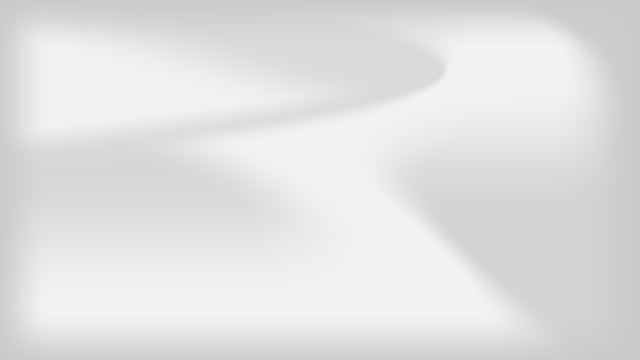
Reproduce this background procedurally as a Shadertoy shader.

```glsl
const float ASPECT = 16.0 / 9.0;
const float RIM = 0.79;
const float SHADE = 0.84;
const float LIGHT = 0.95;

// Soft step centred on zero
float softStep(float d, float halfWidth) {
    return smoothstep(-halfWidth, halfWidth, d);
}

// Approximate distance inside a parabola opening to the left
float parabolaInside(vec2 p, vec2 tip, float curvature) {
    float dy = p.y - tip.y;
    float value = tip.x - curvature * dy * dy - p.x;
    return value / length(vec2(1.0, 2.0 * curvature * dy));
}

// Approximate distance inside a hyperbola opening to the right
float hyperbolaInside(vec2 p, vec2 tip, float bend) {
    float dy = p.y - tip.y;
    float root = sqrt(bend * bend + dy * dy);
    return (p.x - tip.x - root + bend) / length(vec2(1.0, dy / root));
}

// Signed height above a sloped line
float aboveLine(vec2 p, vec2 anchor, float slope) {
    return (p.y - anchor.y - slope * (p.x - anchor.x)) / length(vec2(1.0, slope));
}

// Grey band fading down the left side
float leftBand(vec2 p) {
    float below = 1.0 - softStep(aboveLine(p, vec2(0.62, 0.54), -0.46), 0.085);
    float fall = smoothstep(0.14, 0.53, p.y);
    return below * fall * (1.0 - smoothstep(0.65, 1.08, p.x));
}

// Shadow to the right of the lower sweep
float rightShadow(vec2 p) {
    float blur = 0.035 + 0.45 * max(p.y - 0.38, 0.0) + 0.25 * max(0.25 - p.y, 0.0);
    float side = softStep(hyperbolaInside(p, vec2(1.08, 0.53), 0.05), blur);
    return side * (1.0 - smoothstep(0.40, 0.78, p.y));
}

// Rounded upper right end of the pale sweep
float outerShadow(vec2 p, vec2 centre, float radius) {
    float d = length(max(p - centre, 0.0)) - radius;
    float blur = mix(0.14, 0.035, smoothstep(0.65, 0.95, p.y));
    return softStep(d, blur);
}

// Curling fold: x is its coverage, y is its tone
vec2 upperFold(vec2 p) {
    vec2 tip = vec2(1.24, 0.81);
    float rise = p.y - tip.y;
    float inside = parabolaInside(p, tip, rise < 0.0 ? 18.0 : 10.0);
    float blur = 0.008 + (rise < 0.0 ? -0.14 : 0.8) * rise;
    float lens = 1.0 - softStep(aboveLine(p, vec2(0.58, 0.83), -0.29), 0.09);
    lens *= smoothstep(0.0, 0.12, inside);
    return vec2(softStep(inside, blur), mix(0.855, 0.945, lens));
}

// Frame fade, one at the centre and zero at the borders
float frameFade(vec2 p, vec2 size, float width) {
    vec2 fade = smoothstep(vec2(-0.03), vec2(width), min(p, size - p));
    return fade.x * fade.y;
}

void mainImage(out vec4 fragColor, in vec2 fragCoord) {
    vec2 size = vec2(ASPECT, 1.0);
    vec2 p = fragCoord / iResolution.xy * size;

    // Lower sweep and its shadows
    float tone = mix(LIGHT, SHADE, leftBand(p));
    tone = mix(tone, SHADE - 0.01, rightShadow(p));
    tone = mix(tone, RIM + 0.02, outerShadow(p, vec2(1.39, 0.70), 0.28));

    // Upper fold, then the frame
    vec2 fold = upperFold(p);
    tone = mix(tone, fold.y, fold.x);
    tone = mix(RIM, tone, frameFade(p, size, 0.14));

    fragColor = vec4(vec3(tone), 1.0);
}
```
